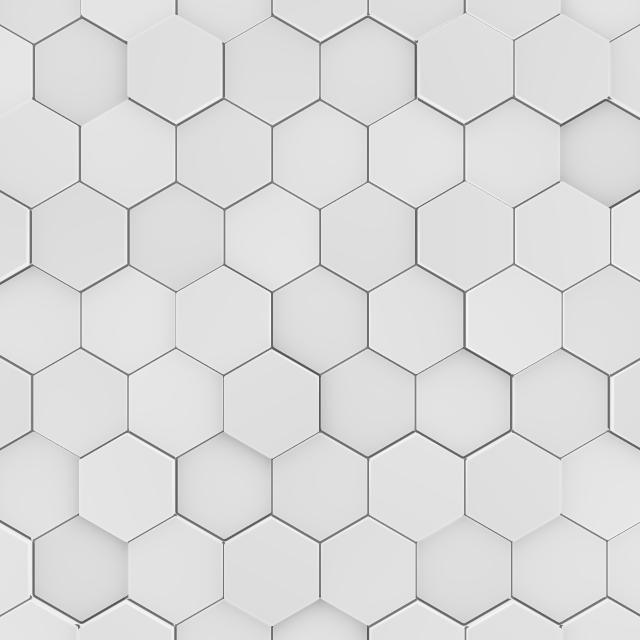
Reproduce this pattern procedurally as a Shadertoy shader.

```glsl
// Draws a wall of pale hexagonal tiles set at slightly different heights.

const float PITCH = 0.1497;         // tile spacing across
const float ROW = PITCH * 0.866025; // tile spacing down
const float GAP = 0.0026;           // seam width
const float ROUNDING = 0.004;       // corner radius
const float PERSPECTIVE = 0.020;    // outward shift of the highest tile

struct Tile {
    vec2 center;
    vec2 id;
    float height;
};

float hash(vec2 cell, float seed) {
    vec3 v = fract(vec3(cell.xyx + seed) * vec3(0.1031, 0.1030, 0.0973));
    v += dot(v, v.yzx + 33.33);
    return fract((v.x + v.y) * v.z);
}

// Signed distance to a hexagon with its points up and down
float hexagon(vec2 p, float radius) {
    const vec3 k = vec3(-0.866025, 0.5, 0.577350);
    p = abs(p.yx);
    p -= 2.0 * min(dot(k.xy, p), 0.0) * k.xy;
    p -= vec2(clamp(p.x, -k.z * radius, k.z * radius), radius);
    return length(p) * sign(p.y);
}

// One of the nine tiles around p
Tile tileNear(vec2 p, int index) {
    float row = round(p.y / ROW) + float(index / 3 - 1);
    float shift = 0.5 * mod(row, 2.0);
    float column = round(p.x / PITCH - shift) + float(index % 3 - 1);
    vec2 id = vec2(column, row);
    return Tile(vec2((column + shift) * PITCH, row * ROW), id, hash(id, 41.0));
}

// Position on the tile face, seen in perspective from the canvas centre
vec2 facePoint(vec2 p, Tile tile) {
    return p / (1.0 + PERSPECTIVE * (tile.height - 0.3)) - tile.center;
}

float tileDistance(vec2 p, Tile tile) {
    return hexagon(facePoint(p, tile), 0.5 * (PITCH - GAP) - ROUNDING) - ROUNDING;
}

// Soft shade cast on a face by its higher neighbours
float contactShade(vec2 p, Tile face) {
    float shade = 1.0;
    for (int i = 0; i < 9; i++) {
        Tile other = tileNear(p, i);
        float rise = max(other.height - face.height, 0.0);
        float above = normalize(other.center - face.center + 1e-5).y;
        float strength = mix(0.10, 0.21, smoothstep(-0.6, 0.6, above));
        float reach = max(tileDistance(p, other), 0.0);
        shade *= 1.0 - strength * rise * exp(-reach / 0.013);
    }
    return shade;
}

float faceTone(vec2 p, Tile tile, float edge) {
    vec2 q = facePoint(p, tile);
    float angle = 6.28318 * hash(tile.id, 7.0);
    float tilt = dot(q, vec2(cos(angle), sin(angle))) / PITCH;
    float tone = mix(0.865, 0.900, hash(tile.id, 19.0)) + 0.012 * tilt;
    // Bevel, brightest toward the canvas centre
    float bevel = smoothstep(-0.0045, -0.001, edge);
    float facing = max(-dot(normalize(q + 1e-5), normalize(p + 1e-5)), 0.0);
    return tone * contactShade(p, tile) + bevel * (0.018 + 0.07 * tile.height * facing);
}

// Dark crease beside the lower tile, lit wall beside the higher one
float seamTone(float lowDistance, float step_) {
    float crease = mix(0.50, 0.32, step_);
    return mix(crease, 0.93, smoothstep(GAP, 1.8 * GAP, lowDistance));
}

float wallTone(vec2 p) {
    Tile top;
    float topHeight = -1.0, topEdge = 0.0;
    vec2 nearest = vec2(1.0), heights = vec2(0.0);
    for (int i = 0; i < 9; i++) {
        Tile tile = tileNear(p, i);
        float d = tileDistance(p, tile);
        if (d < 0.0 && tile.height > topHeight) {
            top = tile;
            topHeight = tile.height;
            topEdge = d;
        }
        if (d < nearest.x) {
            nearest = vec2(d, nearest.x);
            heights = vec2(tile.height, heights.x);
        } else if (d < nearest.y) {
            nearest.y = d;
            heights.y = tile.height;
        }
    }
    if (topHeight >= 0.0) return faceTone(p, top, topEdge);
    float lowDistance = heights.x < heights.y ? nearest.x : nearest.y;
    return seamTone(lowDistance, abs(heights.x - heights.y));
}

void mainImage(out vec4 fragColor, in vec2 fragCoord) {
    // Average a 3 by 3 grid of samples to smooth the edges
    float tone = 0.0;
    for (int i = 0; i < 9; i++) {
        vec2 offset = (vec2(i % 3, i / 3) - 1.0) / 3.0;
        tone += wallTone((fragCoord + offset - 0.5 * iResolution.xy) / iResolution.y);
    }
    fragColor = vec4(vec3(tone / 9.0), 1.0);
}
```
